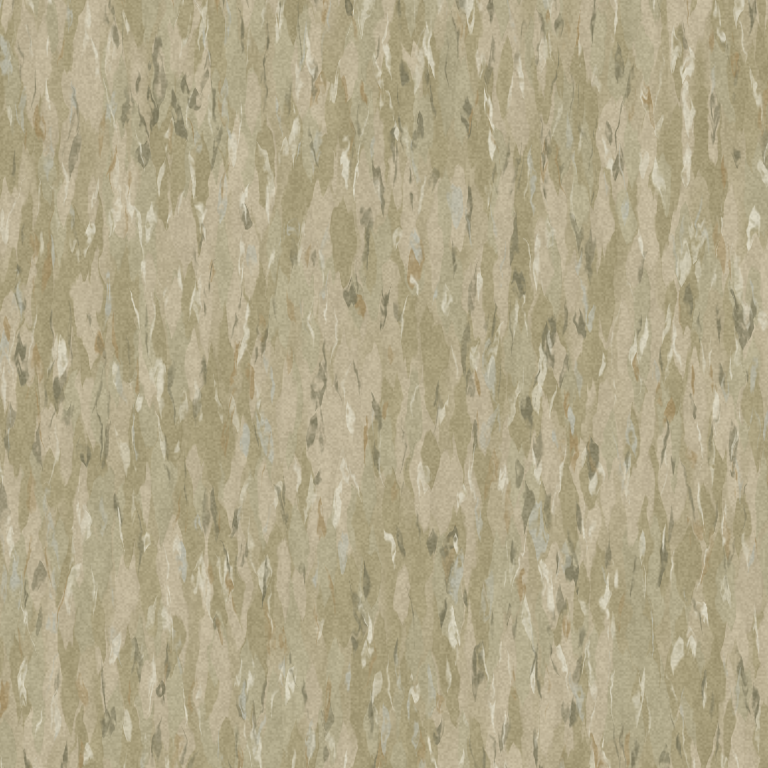
Reproduce this texture procedurally as a three.js fragment shader.

```glsl
varying vec2 vUv;

#define OLIVE vec3(0.648, 0.608, 0.472)
#define MID   vec3(0.695, 0.665, 0.545)
#define PALE  vec3(0.752, 0.706, 0.598)
#define CHALK vec3(0.850, 0.830, 0.750)
#define ASH   vec3(0.720, 0.715, 0.650)
#define SHADE vec3(0.500, 0.480, 0.380)
#define TAN   vec3(0.635, 0.555, 0.400)
#define EDGE  0.0016
#define GRAIN 0.075

float hash(vec2 p) {
  vec3 q = fract(vec3(p.xyx) * 0.1031);
  q += dot(q, q.yzx + 33.33);
  return fract((q.x + q.y) * q.z);
}

float noise(vec2 p) {
  vec2 i = floor(p);
  vec2 f = fract(p);
  f = f * f * (3.0 - 2.0 * f);
  float low = mix(hash(i), hash(i + vec2(1.0, 0.0)), f.x);
  float high = mix(hash(i + vec2(0.0, 1.0)), hash(i + 1.0), f.x);
  return mix(low, high, f.y);
}

vec3 bodyColor(float pick) {
  vec3 color = pick < 0.37 ? OLIVE : MID;
  return pick > 0.65 ? PALE : color;
}

vec3 accentColor(float pick) {
  vec3 light = pick < 0.36 ? CHALK : ASH;
  vec3 dark = pick < 0.82 ? SHADE : TAN;
  return pick < 0.50 ? light : dark;
}

// Signed depth inside a pointed, upright flake; positive within
float flakeDepth(vec2 p, vec2 halfSize) {
  vec2 q = p / halfSize;
  return (1.0 - abs(q.x) - q.y * q.y) * halfSize.x;
}

// Broad overlapping chips, each with a faint shadow along one side
vec3 bodyLayer(vec3 color, vec2 p, vec2 grid, vec2 span, float density, float seed) {
  vec2 home = floor(p * grid);
  for (int j = -1; j <= 1; j++) {
    for (int i = -1; i <= 1; i++) {
      vec2 cell = home + vec2(float(i), float(j));
      vec2 id = cell + seed;
      vec2 jitter = vec2(hash(id), hash(id + 71.0));
      vec2 d = p - (cell + jitter) / grid;
      d.x -= d.y * (hash(id + 13.0) - 0.5) * 0.2;
      vec2 halfSize = span / grid * (0.6 + 0.5 * vec2(hash(id + 29.0), hash(id + 43.0)));
      float depth = flakeDepth(d, halfSize);
      float cover = smoothstep(-EDGE, EDGE, depth) * step(hash(id + 57.0), density);
      vec3 chip = bodyColor(hash(id + 91.0)) + (hash(id + 17.0) - 0.5) * 0.035;
      float rim = 1.0 - smoothstep(0.0, 0.003, depth);
      chip -= rim * step(0.0, d.x) * 0.035 * hash(id + 37.0);
      color = mix(color, chip, cover * 0.9);
    }
  }
  return color;
}

// Narrow worn streaks, gathered in loose clusters
vec3 accentLayer(vec3 color, vec2 p, vec2 grid, vec2 span, float density, float seed) {
  vec2 home = floor(p * grid);
  float fibre = noise(p * vec2(260.0, 70.0) + seed);
  float wear = smoothstep(0.18, 0.62, 0.6 * fibre + 0.4 * noise(p * 150.0 + seed));
  for (int j = -1; j <= 1; j++) {
    for (int i = -1; i <= 1; i++) {
      vec2 cell = home + vec2(float(i), float(j));
      vec2 id = cell + seed;
      vec2 center = (cell + vec2(hash(id), hash(id + 71.0))) / grid;
      vec2 d = p - center;
      d.x -= d.y * (hash(id + 13.0) - 0.5) * 0.5;
      d.x += d.y * d.y * (hash(id + 19.0) - 0.5) * 8.0;
      vec2 halfSize = span / grid * (0.5 + 0.8 * vec2(hash(id + 29.0), hash(id + 43.0)));
      float cover = smoothstep(-EDGE, EDGE, flakeDepth(d, halfSize));
      float cluster = 0.4 + 1.2 * noise(center * vec2(16.0, 8.0) + seed);
      cover *= step(hash(id + 57.0), density * cluster);
      float strength = 0.5 + 0.45 * hash(id + 83.0);
      color = mix(color, accentColor(hash(id + 91.0)), cover * wear * strength);
    }
  }
  return color;
}

void main() {
  // Ragged outlines
  vec2 p = vUv + 2.0;
  p.x += (noise(vUv * vec2(90.0, 34.0)) - 0.5) * 0.007;
  p.x += (noise(vUv * vec2(210.0, 110.0) + 9.0) - 0.5) * 0.003;
  p.y += (noise(vUv * vec2(170.0, 25.0) + 40.0) - 0.5) * 0.02;

  // Chips from large to small
  vec3 color = mix(OLIVE, PALE, noise(p * vec2(45.0, 10.0)));
  color = bodyLayer(color, p, vec2(36.0, 9.0), vec2(0.60, 0.75), 0.90, 100.0);
  color = bodyLayer(color, p, vec2(43.0, 12.0), vec2(0.52, 0.70), 0.65, 300.0);

  // Streaks from wide to hairline
  color = accentLayer(color, p, vec2(34.0, 15.0), vec2(0.24, 0.46), 0.42, 500.0);
  color = accentLayer(color, p, vec2(46.0, 20.0), vec2(0.22, 0.50), 0.32, 700.0);
  color = accentLayer(color, p, vec2(52.0, 17.0), vec2(0.10, 0.50), 0.45, 900.0);

  // Soft mottling and fine grain
  color += (noise(vUv * vec2(120.0, 45.0) + 60.0) - 0.5) * 0.03;
  color += (noise(vUv * 380.0) - 0.5) * GRAIN;
  gl_FragColor = vec4(color, 1.0);
}
```
